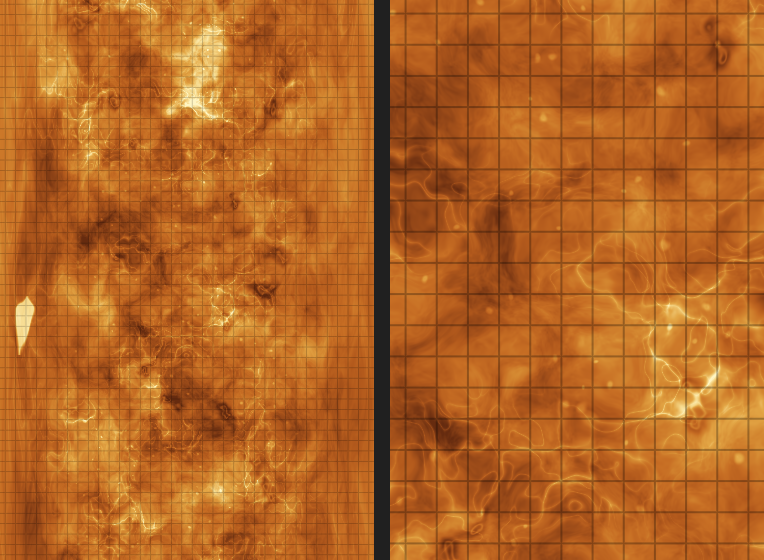
Left: the whole. Right: its middle third, enlarged.
A Shadertoy shader for this texture:

```glsl
// Radar-style map of a volcanic planet: amber terrain, poles at left and right, fine survey grid.
#define GRID_CELLS 36.0
#define GRID_WIDTH 0.0018
#define GRID_SHADE 0.28
#define TERRAIN_SCALE 3.3
#define ROUGHNESS 0.62
#define TERRAIN_GAIN 0.80
#define VEIN_GAIN 1.5
#define VOLCANO_GAIN 1.7
#define TONE_STEP 0.83

const float PI = 3.14159;

float hash(vec3 p) {
    p = fract(p * vec3(0.1031, 0.1130, 0.0973));
    p += dot(p, p.yzx + 33.33);
    return fract((p.x + p.y) * p.z);
}

float noise(vec3 p) {
    vec3 i = floor(p), f = fract(p);
    f = f * f * (3.0 - 2.0 * f);
    vec2 e = vec2(0.0, 1.0);
    vec4 a = vec4(hash(i), hash(i + e.yxx), hash(i + e.xyx), hash(i + e.yyx));
    vec4 b = vec4(hash(i + e.xxy), hash(i + e.yxy), hash(i + e.xyy), hash(i + e.yyy));
    vec4 m = mix(a, b, f.z);
    return mix(mix(m.x, m.y, f.x), mix(m.z, m.w, f.x), f.y);
}

// Layered noise with a spread close to one
float layers(vec3 p) {
    float sum = 0.0, amp = 1.0, power = 0.0;
    for (int i = 0; i < 6; i++) {
        sum += amp * (noise(p) - 0.5) * 5.4;
        power += amp * amp;
        amp *= ROUGHNESS;
        p = p.yzx * 2.03 + 17.3;
    }
    return sum / sqrt(power);
}

// Thin bright fractures along the mid level of a noise field
float veins(vec3 p) {
    return exp(-abs(noise(p) - 0.5) * 26.0);
}

// Cellular scatter: distance to the nearest spot, in units of its radius
float spots(vec2 p, float scale, float chance) {
    p *= scale;
    float nearest = 9.0;
    for (int y = -1; y <= 1; y++)
    for (int x = -1; x <= 1; x++) {
        vec2 cell = floor(p) + vec2(x, y);
        vec3 key = vec3(cell + 50.0, scale);
        vec2 jitter = vec2(hash(key + 3.7), hash(key + 8.1)) - 0.5;
        float radius = 0.18 + 0.25 * hash(key + 5.3);
        float d = length(p - cell - 0.5 - 0.8 * jitter) / radius;
        if (hash(key) < chance) nearest = min(nearest, d);
    }
    return nearest;
}

// Broad highlands and lowlands: centre, radii and strength
float regions(vec2 p) {
    vec4 place[9] = vec4[9](
        vec4(0.53, 1.23, 0.06, 0.12), vec4(0.56, 1.47, 0.08, 0.08),
        vec4(0.67, 0.65, 0.07, 0.05), vec4(0.21, 1.16, 0.09, 0.09),
        vec4(0.31, 0.11, 0.08, 0.03), vec4(0.48, 0.18, 0.25, 0.12),
        vec4(0.82, 0.40, 0.14, 0.12), vec4(0.07, 0.12, 0.06, 0.15),
        vec4(0.42, 0.96, 0.24, 0.30));
    float strength[9] = float[9](2.7, 1.9, 1.2, 0.8, 1.9, 0.7, -0.8, -1.0, -0.5);
    float sum = 0.0;
    for (int i = 0; i < 9; i++) {
        vec2 q = (p - place[i].xy) / place[i].zw;
        sum += strength[i] * exp(-dot(q, q));
    }
    return sum;
}

vec3 amberRamp(float t) {
    vec3 tone[8] = vec3[8](
        vec3(0.40, 0.17, 0.06), vec3(0.57, 0.27, 0.09), vec3(0.70, 0.35, 0.11),
        vec3(0.78, 0.43, 0.14), vec3(0.83, 0.53, 0.19), vec3(0.89, 0.65, 0.27),
        vec3(0.96, 0.84, 0.53), vec3(1.00, 0.96, 0.76));
    vec3 col = tone[0];
    for (int i = 1; i < 8; i++) col = mix(col, tone[i], clamp(t - float(i - 1), 0.0, 1.0));
    return col;
}

void mainImage(out vec4 fragColor, in vec2 fragCoord) {
    vec2 p = fragCoord / iResolution.x;
    float px = 1.0 / iResolution.x;

    // Unrolled sphere: detail stretches vertically toward the side poles
    float lat = (p.x - 0.5) * PI * 0.98, lon = p.y * PI;
    vec3 dir = vec3(cos(lat) * cos(lon), cos(lat) * sin(lon), sin(lat)) + 4.0;
    vec3 swirl = vec3(noise(dir * 7.0), noise(dir * 7.0 + 31.0), noise(dir * 7.0 + 57.0)) - 0.5;
    vec3 fine = vec3(noise(dir * 26.0), noise(dir * 26.0 + 19.0), noise(dir * 26.0 + 43.0)) - 0.5;
    vec3 ground = dir + 0.16 * swirl + 0.03 * fine;
    vec2 bent = p + 0.07 * swirl.xy + 0.025 * fine.xy;
    float midland = smoothstep(0.08, 0.25, p.x) * (1.0 - smoothstep(0.70, 0.88, p.x));

    // Terrain, highlands and fractures
    float terrain = layers(ground * TERRAIN_SCALE);
    float tone = terrain * TERRAIN_GAIN * mix(0.75, 1.0, midland) + regions(bent);
    float cracks = veins(ground * 9.0 + 11.0) + 0.7 * veins(ground * 19.0 + 5.0) - 0.25;
    float cracked = smoothstep(0.40, 0.70, noise(dir * 4.0 + 71.0));
    tone += VEIN_GAIN * cracks * cracked * mix(0.5, 1.0, midland);

    // Dark volcanoes with pale cones, and small bright craters
    float volcano = spots(bent, 9.0, 0.28);
    float cone = exp(-pow((volcano - 0.25) / 0.10, 2.0));
    tone += midland * VOLCANO_GAIN * (0.7 * cone - 1.0 + smoothstep(0.25, 1.1, volcano));
    float crater = spots(p + 0.006 * fine.xy, 42.0, 0.10);
    tone += 1.3 * midland * (1.0 - smoothstep(0.15, 0.6, crater));

    // Pale teardrop plateau near the left pole
    float dropWidth = 0.024 * smoothstep(0.53, 0.68, p.y) * (1.0 - smoothstep(0.67, 0.71, p.y));
    float dropEdge = abs(p.x - 0.064 - 0.12 * (p.y - 0.63) + 0.01 * fine.x) - dropWidth;
    float inDrop = step(0.001, dropWidth) * (1.0 - smoothstep(-px, 0.003 + px, dropEdge));
    tone = mix(tone, 2.9 + 0.3 * terrain, inDrop);

    vec3 col = amberRamp(3.0 + tone / TONE_STEP);

    // Survey grid
    vec2 toLine = abs(fract(p * GRID_CELLS) - 0.5) / GRID_CELLS;
    vec2 line = clamp((0.5 * (GRID_WIDTH + px) - toLine) / px, 0.0, min(1.0, GRID_WIDTH / px));
    col *= 1.0 - GRID_SHADE * max(line.x, line.y);
    fragColor = vec4(col, 1.0);
}
```
